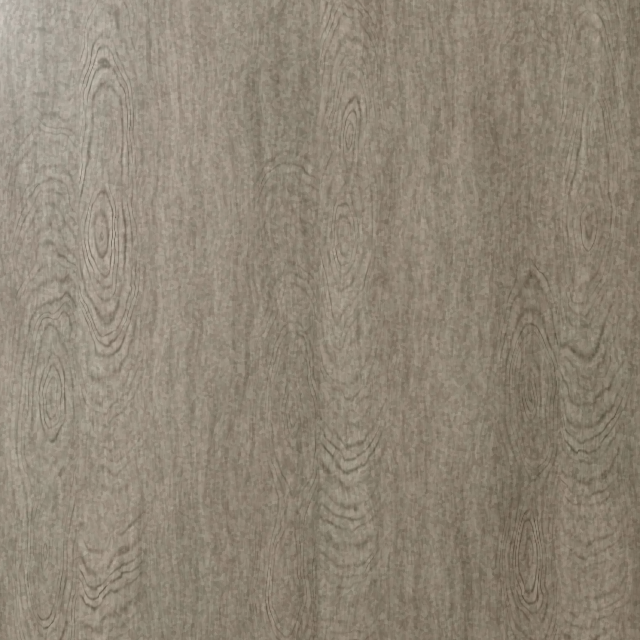
Reproduce this texture procedurally as a three.js fragment shader.

```glsl
// Grey-brown wood veneer: upright leaves with cathedral grain beside each seam.
varying vec2 vUv;

vec3 hash3(vec2 p) {
  vec3 q = fract(p.xyx * vec3(0.1031, 0.1030, 0.0973));
  q += dot(q, q.yxz + 33.33);
  return fract((q.xxy + q.yzz) * q.zyx);
}

// Smooth cellular noise: random cell values blended by distance, centred on 0.
float cells(vec2 p) {
  vec2 id = floor(p), f = fract(p);
  float sum = 0.0, total = 0.0;
  for (int j = -1; j <= 1; j++) {
    for (int i = -1; i <= 1; i++) {
      vec2 o = vec2(float(i), float(j));
      vec3 h = hash3(id + o + 57.0);
      vec2 d = o + h.xy - f;
      float w = exp(-9.0 * dot(d, d));
      sum += w * (h.z - 0.5);
      total += w;
    }
  }
  return sum / total;
}

// Slow sideways wander of the fibres.
float wander(vec2 p) {
  return 0.005 * sin(p.y * 9.0 + p.x * 17.0)
       + 0.003 * sin(p.y * 23.0 - p.x * 31.0)
       + 0.0012 * sin(p.y * 61.0 + p.x * 43.0);
}

float smoothMin(float a, float b, float k) {
  float h = max(k - abs(a - b), 0.0) / k;
  return min(a, b) - h * h * k * 0.25;
}

// Dark growth lines around two stretched eyes; x is measured from their axis.
float cathedral(vec2 p, float x, float eyeY, float gap, float seed) {
  float bend = x + 0.9 * wander(p + seed);
  float lower = length(vec2(bend * 3.3, p.y - eyeY));
  float upper = length(vec2((bend - 0.006) * 4.0, p.y - eyeY - gap)) + 0.035;
  float rings = smoothMin(lower, upper, 0.08);
  rings += 0.038 * cells(p * vec2(22.0, 10.0) + seed)
         + 0.008 * cells(p * vec2(90.0, 50.0) + seed);
  float wave = 0.5 + 0.5 * sin(rings * 265.0 + 1.8 * sin(rings * 67.0 + seed));
  float strength = 0.7 + 1.1 * cells(vec2(rings * 26.0, seed + p.y * 3.0));
  float breaks = 1.0 + 1.3 * cells(p * vec2(55.0, 45.0) + seed);
  return (pow(wave, 3.5) - 0.27) * strength * breaks;
}

void main() {
  vec2 p = vUv;

  // Leaves repeat across; u is the distance from the seam on the left.
  float leafWidth = 0.376;
  float leaf = floor((p.x - 0.122) / leafWidth);
  float u = p.x - 0.122 - leaf * leafWidth;
  float rightSide = step(leafWidth * 0.5, u);
  float edge = min(u, leafWidth - u);
  float seamFade = smoothstep(0.0, 0.004, edge);

  // Each side of a seam carries its own figure at its own height.
  float seed = leaf * 7.3 + rightSide * 3.1 + 20.0;
  float jitter = hash3(vec2(leaf + 9.0, rightSide + 4.0)).x - 0.5;
  float eyeY = mix(0.62, 0.37, rightSide) + 0.06 * jitter;
  float gap = mix(0.15, -0.24, rightSide);
  float offset = edge - 0.042;
  float figure = smoothstep(0.085, 0.025, abs(offset + wander(p * 0.7)));
  figure *= 0.8 + 0.8 * cells(vec2(seed, p.y * 5.0));
  figure *= 1.0 - 0.65 * rightSide * smoothstep(0.62, 0.85, p.y);
  float growth = cathedral(p, offset, eyeY, gap, seed) * figure * seamFade;

  // Straight fibres, short pores and fine mottling.
  vec2 q = vec2(p.x + wander(p), p.y);
  float bands = cells(q * vec2(17.0, 1.4));
  float streaks = cells(q * vec2(62.0, 3.5) + 11.0);
  float fibres = cells(q * vec2(170.0, 14.0) + 31.0);
  float pores = cells(q * vec2(290.0, 70.0) + 5.0);
  float mottle = cells(p * vec2(210.0, 230.0) + 71.0);
  float clouds = cells(p * vec2(6.0, 5.0) + 3.0);

  // Thin dark dashes where a stretched cell falls low.
  float dash = smoothstep(0.16, 0.38, -cells(q * vec2(125.0, 8.0) + 90.0));

  // Light falls from the upper left; the right and lower edges are darker.
  float glow = exp(-2.3 * length((p - vec2(0.0, 1.0)) * vec2(1.5, 0.9)));
  float tone = 0.595 - 0.084 * p.x + 0.115 * glow - 0.034 * (1.0 - p.y) * (1.0 - p.y);
  tone += 0.018 * mix(1.0, -1.0, rightSide) * exp(-edge / 0.055) * seamFade;
  tone -= 0.008 * (1.0 - smoothstep(0.0, 0.003, edge));

  tone += 0.042 * bands + 0.036 * clouds;
  tone += (0.040 * streaks + 0.044 * fibres) * (1.0 - 0.4 * figure);
  tone += 0.066 * pores + 0.074 * mottle;
  tone -= 0.024 * (dash - 0.15) * (1.0 - 0.6 * figure);
  tone -= 0.105 * growth;

  // Warm grey, cooler in the light, with faint rosy and green flecks.
  vec3 wood = tone - vec3(0.0, 0.041, 0.107);
  wood += glow * vec3(-0.008, 0.008, 0.042);
  float tint = cells(p * 95.0 + 19.0) + 0.6 * cells(p * vec2(9.0, 4.0) + 43.0);
  wood += tint * vec3(0.014, -0.008, -0.003);

  gl_FragColor = vec4(wood, 1.0);
}
```
